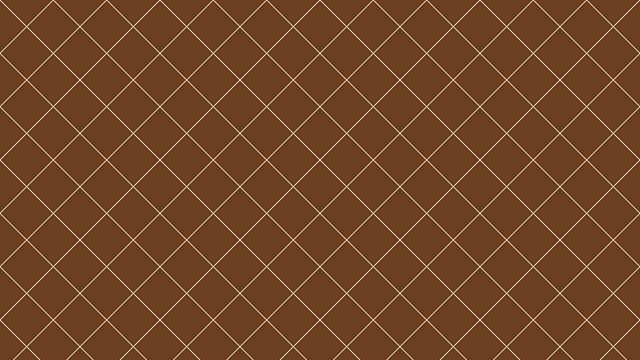
This pattern is drawn by a WebGL 1 fragment shader. Its source:

```glsl
precision highp float;
// Diagonal lattice of thin cream lines on flat brown, twelve diamonds across.
// Two families of 45 degree stripes come from fract() on rotated coordinates;
// each is smoothed by the exact coverage of a square pixel cut diagonally.

uniform vec2 u_resolution;

// Lengths are in diamonds: one unit is the width of a single repeat.
const float REPEATS_ACROSS = 12.0;
const float LINE_WIDTH = 0.015;
const float RIM_INNER = 0.018;   // faint darker rim on both sides of a line
const float RIM_OUTER = 0.040;
const vec3 GROUND_COLOR = vec3(0.430, 0.250, 0.133);
const vec3 RIM_COLOR = vec3(0.390, 0.205, 0.085);
const vec3 LINE_COLOR = vec3(1.0, 0.960, 0.870);
const float SQRT_HALF = 0.70710678;

// Share of a diagonally cut pixel lying below the signed offset.
vec2 areaBelow(vec2 offset, float pixel) {
  vec2 t = clamp(offset / (pixel * SQRT_HALF), -1.0, 1.0);
  return 0.5 + t - 0.5 * t * abs(t);
}

// Pixel coverage of a stripe of the given half width, for both families.
vec2 stripeCoverage(vec2 dist, float halfWidth, float pixel) {
  return areaBelow(dist + halfWidth, pixel) - areaBelow(dist - halfWidth, pixel);
}

void main() {
  float pixel = REPEATS_ACROSS / u_resolution.x;

  // Lattice anchored at the top left corner
  vec2 p = (gl_FragCoord.xy - vec2(0.0, u_resolution.y)) * pixel;
  vec2 diagonal = vec2(p.x + p.y, p.x - p.y);

  // Perpendicular distance to the nearest line of each family
  vec2 dist = (fract(diagonal + 0.5) - 0.5) * SQRT_HALF;

  vec2 line = stripeCoverage(dist, 0.5 * LINE_WIDTH, pixel);
  vec2 rim = stripeCoverage(dist, RIM_OUTER, pixel)
           - stripeCoverage(dist, RIM_INNER, pixel);

  // Ground, then rims, then the lines on top
  vec3 color = mix(GROUND_COLOR, RIM_COLOR, max(rim.x, rim.y));
  color = mix(color, LINE_COLOR, max(line.x, line.y));
  gl_FragColor = vec4(color, 1.0);
}
```
